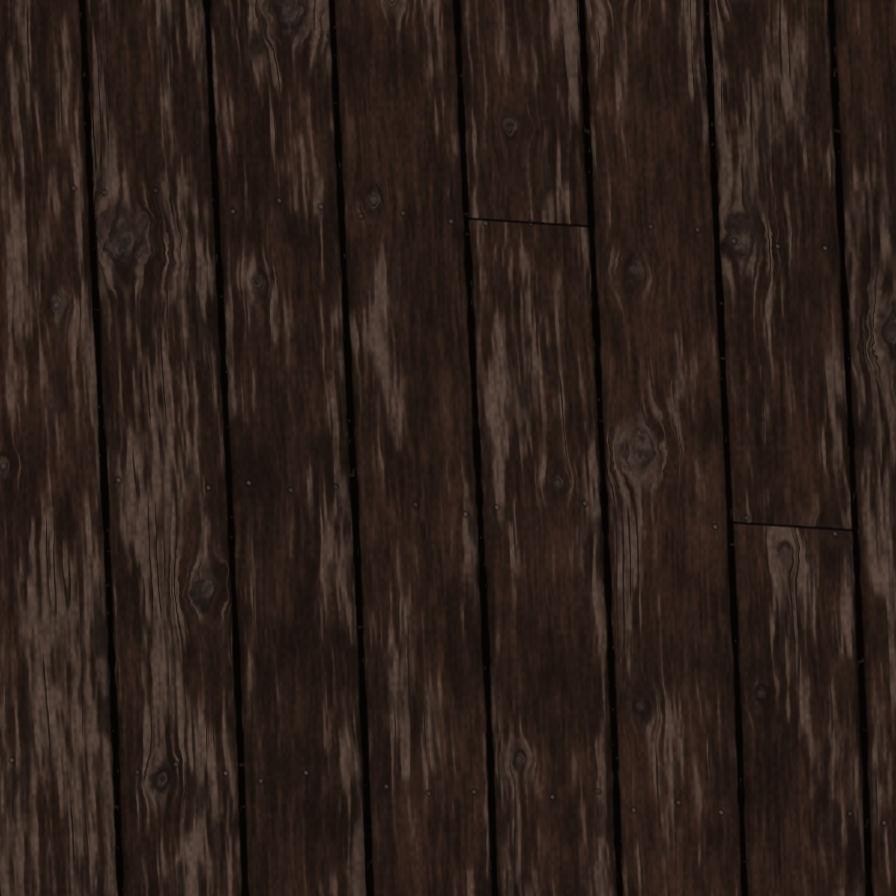
A Shadertoy shader for this texture:

```glsl
// Dark, weathered deck boards with worn stain, knots, nails and black gaps.

// Layout, in canvas heights
const float PITCH = 0.1393;       // board width
const float FIRST_GAP = 0.1354;   // first gap at the bottom edge
const float LEAN = 0.043;         // sideways drift of the gaps
const float GAP_HALF = 0.0036;
const float ROW_STEP = 0.32;      // distance between nail rows
const float ROW_TOP = 0.79;
const float ROW_SLOPE = 0.065;
const float NAIL_RADIUS = 0.0031;
const float KNOT_STEP = 0.30;
const float KNOT_SHARE = 0.8;
const float WEAR_LEVEL = 0.51;    // higher leaves more stain
const float WEAR_FADE = 0.28;

// Colours
const vec3 GAP_COLOR = vec3(0.025, 0.016, 0.013);
const vec3 STAIN_DARK = vec3(0.112, 0.076, 0.059);
const vec3 STAIN_WARM = vec3(0.208, 0.140, 0.109);
const vec3 BARE_DARK = vec3(0.192, 0.143, 0.118);
const vec3 BARE_PALE = vec3(0.335, 0.268, 0.232);
const vec3 CRACK_COLOR = vec3(0.080, 0.055, 0.044);
const vec3 KNOT_COLOR = vec3(0.225, 0.183, 0.160);
const vec3 NAIL_COLOR = vec3(0.290, 0.265, 0.262);

float hash(vec2 p) {
    vec3 q = fract(p.xyx * 0.1031);
    q += dot(q, q.yzx + 33.33);
    return fract((q.x + q.y) * q.z);
}

float noise(vec2 p) {
    vec2 i = floor(p), f = fract(p);
    f = f * f * (3.0 - 2.0 * f);
    return mix(mix(hash(i), hash(i + vec2(1, 0)), f.x),
               mix(hash(i + vec2(0, 1)), hash(i + vec2(1, 1)), f.x), f.y);
}

float fbm(vec2 p) {
    float sum = 0.0, amp = 0.533;
    for (int i = 0; i < 4; i++) {
        sum += amp * noise(p);
        p = p * 2.03 + 17.7;
        amp *= 0.5;
    }
    return sum;
}

// Coverage of a shape whose edge lies at distance zero
float cover(float d, float blur) {
    blur = max(blur, 0.75 / iResolution.y);
    return 1.0 - smoothstep(-blur, blur, d);
}

void mainImage(out vec4 fragColor, in vec2 fragCoord) {
    vec2 p = fragCoord / iResolution.y;

    // Board coordinates: across (centred) and along
    float bend = 0.003 * (noise(vec2(p.y * 5.0, 3.0)) - 0.5);
    float u = (p.x - FIRST_GAP + LEAN * p.y + bend) / PITCH;
    float board = floor(u);
    float across = (fract(u) - 0.5) * PITCH;

    // Nail rows; every other board has a butt joint on a staggered row
    float rows = (p.y + ROW_SLOPE * p.x - ROW_TOP) / ROW_STEP;
    float hasJoint = step(0.5, mod(board, 2.0));
    float jointDist = (rows - (3.0 - board) * 0.5) * ROW_STEP;
    float seed = board * 7.0 + 3.0 * hasJoint * step(0.0, jointDist) + 90.0;
    vec2 offset = vec2(seed * 3.17, seed * 1.73);

    // Knots push the grain aside and wear down the wood around them
    vec2 wood = vec2(across, p.y);
    float grainX = across + 0.009 * (fbm(wood * vec2(20.0, 9.0) + offset) - 0.5);
    float halo = 0.0, core = 0.0, rim = 0.0, rings = 0.0;
    for (int j = -1; j <= 1; j++) {
        vec2 cell = vec2(seed, floor(p.y / KNOT_STEP) + float(j));
        if (hash(cell + 5.3) > KNOT_SHARE) continue;
        vec2 center = vec2((hash(cell) - 0.5) * 0.65 * PITCH,
                           (cell.y + 0.1 + 0.8 * hash(cell + 9.1)) * KNOT_STEP);
        float size = hash(cell + 21.7);
        float radius = mix(0.008, 0.023, size * size);
        vec2 d = (wood - center) * vec2(1.0, 0.75);
        float r = length(d) / radius + 1.3 * (fbm(d * 75.0 + offset) - 0.5);
        grainX -= d.x * exp(-0.35 * r * r);
        halo = max(halo, exp(-0.2 * r * r));
        float inside = 1.0 - smoothstep(0.5, 1.2, r);
        core = max(core, inside);
        rim = max(rim, exp(-9.0 * (r - 0.9) * (r - 0.9)));
        rings += inside * noise(vec2(r * 5.0, seed) + d * 170.0);
    }

    // Grain at several scales, mostly stretched along the board
    vec2 grain = vec2(grainX, p.y);
    float streak = noise(grain * vec2(180.0, 13.0) + offset);
    float fiber = noise(grain * vec2(330.0, 42.0) + offset);
    float speck = noise(p * vec2(300.0, 190.0));
    float vein = noise(grain * vec2(125.0, 6.0) + offset + 40.0);
    float crack = smoothstep(0.68, 0.96, 1.0 - abs(2.0 * vein - 1.0));
    crack *= smoothstep(0.3, 0.65, noise(grain * vec2(70.0, 22.0) + offset));
    float mottle = fbm(wood * vec2(36.0, 15.0) + offset);

    // Stain, then the bare wood where it has worn off
    float shade = 0.5 * mottle + 0.27 * streak + 0.23 * fiber;
    shade += 0.10 * (hash(vec2(seed, 4.0)) - 0.5);
    vec3 color = mix(STAIN_DARK, STAIN_WARM, smoothstep(0.22, 0.78, shade));
    float wear = fbm(grain * vec2(22.0, 5.0) + offset + 70.0);
    wear += 0.42 * (streak - 0.5) + 0.2 * (fiber - 0.5) + 0.3 * (mottle - 0.5);
    wear += 0.09 * (hash(vec2(seed, 8.0)) - 0.5) + 0.25 * halo;
    wear += 0.06 * (1.0 - smoothstep(0.1, 0.4, p.x));
    wear = smoothstep(WEAR_LEVEL, WEAR_LEVEL + WEAR_FADE, wear);
    float pale = smoothstep(0.2, 0.8, 0.35 * streak + 0.35 * fiber + 0.3 * mottle);
    color = mix(color, mix(BARE_DARK, BARE_PALE, pale), 0.92 * wear);
    color = mix(color, CRACK_COLOR, crack * (0.2 + 0.5 * wear));

    // Knot faces
    color = mix(color, KNOT_COLOR * (0.5 + 0.8 * rings), 0.7 * core);
    color = mix(color, CRACK_COLOR, 0.65 * rim * smoothstep(0.35, 0.65, fiber));
    color *= 1.0 + 0.24 * (speck - 0.5);

    // Nails, up to three on each row of a board
    float column = floor(fract(u) * 3.0);
    vec2 nailId = vec2(board * 3.0 + column, floor(rows + 0.5));
    vec2 nail = vec2(across - (column - 1.0) * 0.36 * PITCH, (rows - nailId.y) * ROW_STEP);
    nail -= (vec2(hash(nailId), hash(nailId + 6.4)) - 0.5) * vec2(0.008, 0.022);
    float nailDist = length(nail) - NAIL_RADIUS;
    float present = step(hash(nailId + 13.0), 0.7);
    color = mix(color, CRACK_COLOR, 0.5 * present * cover(nailDist - 0.001, 0.0015));
    color = mix(color, NAIL_COLOR * (0.6 + 0.6 * speck), 0.8 * present * cover(nailDist + 0.001, 0.0012));

    // Butt joints and ragged gaps with shaded edges
    color = mix(color, GAP_COLOR, 0.8 * hasJoint * cover(abs(jointDist) - 0.0013, 0.0014));
    float edge = 0.5 * PITCH - abs(across);
    float ragged = GAP_HALF + 0.003 * (fbm(vec2(p.y * 45.0, board + step(0.0, across))) - 0.5);
    color *= 1.0 - 0.3 * exp(-max(edge - ragged, 0.0) * 260.0);
    float debris = smoothstep(0.86, 0.98, noise(p * vec2(190.0, 130.0)));
    vec3 gap = mix(GAP_COLOR, STAIN_WARM, 0.5 * debris);
    color = mix(color, gap, cover(edge - ragged, 0.0016));

    fragColor = vec4(color, 1.0);
}
```
